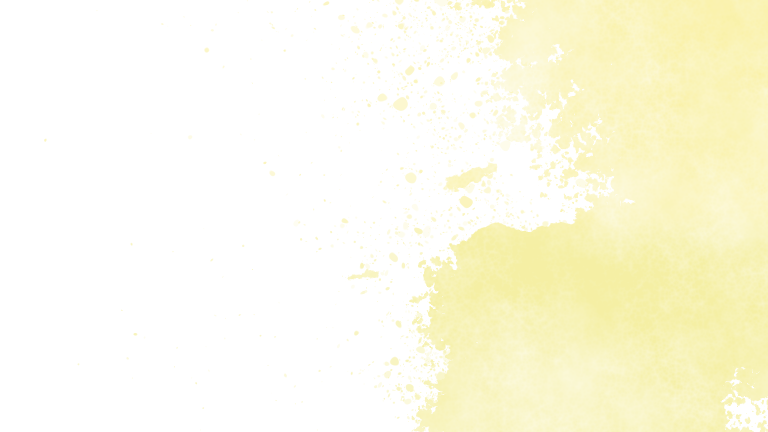
Write a WebGL 2 fragment shader that draws this background.

```glsl
#version 300 es
precision highp float;
// Pale yellow watercolour wash on white paper, with a ragged left edge and spatter.

#define DEEP vec3(0.96, 0.938, 0.645)
#define WARM vec3(0.978, 0.946, 0.665)
#define PALE vec3(0.992, 0.984, 0.905)
#define RAGGED 0.9
#define DROP_DENSITY 0.62
#define DROP_SIZE 0.38
#define GRAIN 0.34

uniform vec2 u_resolution;
out vec4 outColor;

vec2 hash2(vec2 p) {
    vec3 q = fract(p.xyx * vec3(0.1031, 0.1030, 0.0973));
    q += dot(q, q.yzx + 33.33);
    return fract((q.xx + q.yz) * q.zy);
}

// Distance to the nearest scattered point
float cells(vec2 p) {
    vec2 cell = floor(p);
    float nearest = 4.0;
    for (int j = -1; j <= 1; j++)
    for (int i = -1; i <= 1; i++) {
        vec2 c = cell + vec2(i, j);
        vec2 v = c + hash2(c) - p;
        nearest = min(nearest, dot(v, v));
    }
    return sqrt(nearest);
}

// Layered, turned and bent sines, roughly -1 to 1
float sines(vec2 p) {
    float sum = 0.0, amp = 0.5;
    for (int i = 0; i < 5; i++) {
        p = mat2(0.8, 0.6, -0.6, 0.8) * p * 1.8 + 1.3;
        sum += amp * sin(p.x + 1.7 * sin(p.y));
        amp *= 0.6;
    }
    return sum;
}

float bump(vec2 p, vec2 centre, float radius) {
    vec2 v = (p - centre) / radius;
    return exp(-dot(v, v));
}

float segment(vec2 p, vec2 a, vec2 b) {
    vec2 d = b - a;
    return length(p - a - d * clamp(dot(p - a, d) / dot(d, d), 0.0, 1.0));
}

// 0 in the lower wash, 1 in the upper wash
float upperPart(float y) { return smoothstep(0.43, 0.53, y); }

// Left border of the wash at a given height
float border(float y) {
    float notch = (y - 0.175) / 0.04;
    float lower = 0.985 + 0.2 * max(y - 0.2, 0.0) + 0.08 * exp(-notch * notch);
    return mix(lower, 1.66 - 0.5 * y, upperPart(y));
}

// Chance of a drop, falling off to the left of the border
float dropChance(vec2 p) {
    float gap = border(p.y) - p.x;
    float reach = mix(0.04, 0.12, upperPart(p.y));
    float clump = smoothstep(-0.6, 0.6, sines(p * vec2(4.0, 7.0)));
    return DROP_DENSITY * exp(-gap * gap / reach) * clump + 0.004 * step(gap, 0.75);
}

float spatter(vec2 p, float scale, float pixel) {
    vec2 q = p * scale, cell = floor(q);
    float ink = 0.0;
    for (int j = -1; j <= 1; j++)
    for (int i = -1; i <= 1; i++) {
        vec2 c = cell + vec2(i, j);
        vec2 centre = c + hash2(c + scale), rnd = hash2(c + scale + 71.0);
        float radius = DROP_SIZE * mix(0.2, 1.0, rnd.y * rnd.y);
        float dist = (length(q - centre) - radius) / scale;
        float drop = 1.0 - smoothstep(-pixel, pixel, dist);
        float present = step(rnd.x, dropChance(centre / scale));
        ink = max(ink, drop * present * mix(0.2, 0.95, fract(rnd.y * 17.0)));
    }
    return ink;
}

void main() {
    vec2 p = gl_FragCoord.xy / u_resolution.y;
    float pixel = 0.8 / u_resolution.y;
    vec2 bent = p + 0.0025 * sin(p.yx * 130.0 + 2.0 * sin(p * 67.0));

    // Ragged outline, coarse to fine
    float rough = 0.09 * (0.47 - cells(bent * 14.0))
                + 0.09 * (0.47 - cells(bent * 34.0))
                + 0.06 * (0.47 - cells(bent * 75.0))
                + 0.03 * (0.47 - cells(p * 140.0));
    rough *= RAGGED;
    float height = p.y + 0.022 * sines(p * 9.0) + 0.35 * rough;
    float inside = p.x - border(height) + 0.02 * sines(p * 7.0);
    inside += 0.10 * (bump(p, vec2(1.19, 0.83), 0.07) + bump(p, vec2(1.18, 0.69), 0.06));
    inside += rough * mix(0.9, 2.1, upperPart(p.y));
    inside = min(inside, length(p - vec2(1.75, 0.03)) - 0.06 + 1.2 * rough);

    // Stray strokes left of the wash
    float stroke = min(segment(bent, vec2(1.04, 0.57), vec2(1.14, 0.61)) - 0.013,
                       segment(bent, vec2(0.81, 0.357), vec2(0.87, 0.366)) - 0.007);
    inside = max(inside, 0.15 * rough - stroke);
    float cover = clamp(inside / max(fwidth(inside), 0.001) + 0.5, 0.0, 1.0);

    // Pigment pools: x, y, radius, strength
    vec4 pools[9] = vec4[9](
        vec4(1.20, 0.41, 0.14, 0.24), vec4(1.42, 0.36, 0.15, 0.24),
        vec4(1.65, 0.24, 0.16, 0.20), vec4(1.70, 0.95, 0.18, 0.14),
        vec4(1.22, 0.06, 0.17, -0.30), vec4(1.45, 0.50, 0.09, -0.34),
        vec4(1.19, 0.83, 0.10, -0.50), vec4(1.18, 0.69, 0.08, -0.50),
        vec4(1.70, 0.52, 0.11, -0.30));
    float tone = 0.63 + 0.15 * sines(p * 4.0) + 0.12 * sines(p * 19.0);
    float speckle = 0.94 - cells(bent * 48.0) - cells(p * 115.0);
    tone += GRAIN * speckle * (0.6 + 0.4 * sines(p * 6.0));
    for (int i = 0; i < 9; i++)
        tone += pools[i].w * bump(p, pools[i].xy, pools[i].z);

    // Spatter in four sizes
    float ink = 0.0, scale = 22.0;
    for (int i = 0; i < 4; i++) {
        ink = max(ink, spatter(bent, scale, pixel));
        scale *= 1.8;
    }

    vec3 pigment = mix(DEEP, WARM, upperPart(p.y));
    vec3 wash = mix(PALE, pigment, clamp(tone, 0.0, 1.0));
    vec3 colour = mix(vec3(1.0), mix(PALE, pigment, 0.75), ink);
    outColor = vec4(mix(colour, wash, cover), 1.0);
}
```
